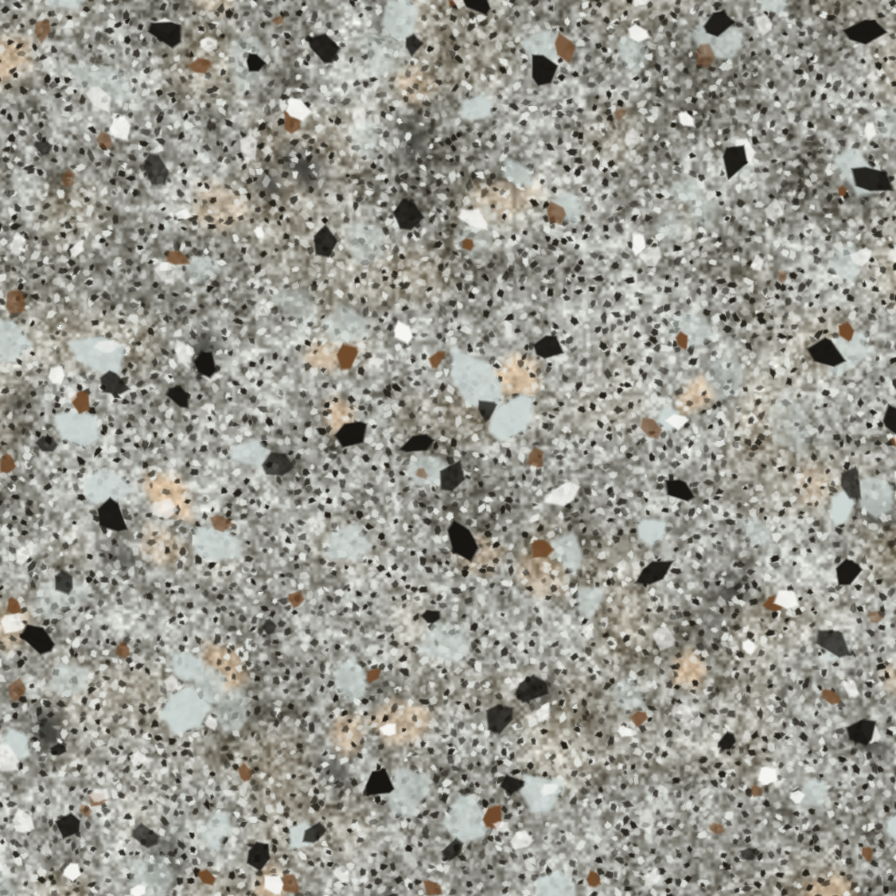
A Shadertoy shader for this texture:

```glsl
const vec3 PALE_CHIP  = vec3(0.80, 0.84, 0.83);
const vec3 WHITE_CHIP = vec3(0.96, 0.96, 0.95);
const vec3 BLACK_CHIP = vec3(0.09, 0.085, 0.07);
const vec3 BROWN_CHIP = vec3(0.44, 0.29, 0.17);
const vec3 BEIGE_CHIP = vec3(0.84, 0.74, 0.62);
const vec3 DARK_SPECK = vec3(0.13, 0.12, 0.09);
const vec3 PALE_SPECK = vec3(0.88, 0.89, 0.87);
const vec3 SMUDGE     = vec3(0.25, 0.25, 0.23);
const vec3 DARK_TINT  = vec3(0.008, 0.0, -0.040);
const vec3 LIGHT_TINT = vec3(-0.005, 0.003, -0.020);
const vec3 WARM_SHIFT = vec3(0.07, 0.02, -0.04);

const float BASE_TONE   = 0.595;
const float CLOUD_LARGE = 0.20;   // contrast of broad patches
const float CLOUD_SMALL = 0.20;
const float GRAIN_COARSE = 0.30;  // contrast of the fine matrix
const float GRAIN_FINE   = 0.26;
const float CHIP_EDGE  = 0.0020;
const float SPECK_EDGE = 0.0016;
const int   SIDES = 6;
const float TAU = 6.2832;

// Integer hash: three values in 0..1 per cell and seed
vec3 hash(vec2 cell, int seed) {
    uvec3 v = uvec3(ivec3(ivec2(cell), seed)) * 1664525u + 1013904223u;
    v += v.yzx * v.zxy;
    v ^= v >> 16u;
    v += v.yzx * v.zxy;
    return vec3(v >> 8u) / 16777216.0;
}

// Smooth value noise, centred on zero
float noise(vec2 p, int seed) {
    vec2 i = floor(p), f = fract(p);
    f = f * f * (3.0 - 2.0 * f);
    float low  = mix(hash(i, seed).x, hash(i + vec2(1, 0), seed).x, f.x);
    float high = mix(hash(i + vec2(0, 1), seed).x, hash(i + vec2(1, 1), seed).x, f.x);
    return mix(low, high, f.y) - 0.5;
}

// Distance to a random convex polygon, stretched along a random axis
float polygon(vec2 q, float radius, vec2 cell, int seed) {
    vec3 shape = hash(cell, seed + 1);
    float turn = shape.x * TAU;
    q = mat2(cos(turn), -sin(turn), sin(turn), cos(turn)) * q;
    q *= vec2(mix(0.68, 1.0, shape.y), 1.1);
    float d = -radius;
    for (int i = 0; i < SIDES; i++) {
        vec3 side = hash(cell, seed + 2 + i);
        float angle = TAU * (float(i) + 0.7 * side.x) / float(SIDES);
        d = max(d, dot(q, vec2(cos(angle), sin(angle))) - radius * mix(0.68, 1.05, side.y));
    }
    return d;
}

// Scattered chips: x = coverage, y = random value of the chip
vec2 scatter(vec2 p, float cells, float share, float radius, float edge, int layer) {
    int seed = layer * 16;
    float soft = max(edge, 0.7 / iResolution.y);
    vec2 home = floor(p * cells), result = vec2(0.0);
    for (int y = -1; y <= 1; y++)
    for (int x = -1; x <= 1; x++) {
        vec2 cell = home + vec2(x, y);
        vec3 place = hash(cell, seed);
        if (place.z > share) continue;
        vec3 look = hash(cell, seed + 12);
        float size = radius * mix(0.5, 1.0, look.x);
        float d = polygon(p - (cell + place.xy) / cells, size, cell, seed);
        float cover = 1.0 - smoothstep(-soft, soft, d);
        if (cover > result.x) result = vec2(cover, look.y);
    }
    return result;
}

// Lays chips over a colour, with opacity varying from chip to chip
vec3 lay(vec3 below, vec3 chip, vec2 s, float faintest) {
    return mix(below, chip, s.x * mix(faintest, 1.0, s.y));
}

void mainImage(out vec4 fragColor, in vec2 fragCoord) {
    vec2 p = fragCoord / iResolution.y;

    // Mottled grey matrix
    float grain = GRAIN_COARSE * noise(p * 120.0, 1) + GRAIN_FINE * noise(p * 230.0, 2);
    float tone = BASE_TONE + grain
               + CLOUD_LARGE * noise(p * 10.0, 3) + CLOUD_SMALL * noise(p * 30.0, 4);
    vec3 col = tone + mix(DARK_TINT, LIGHT_TINT, smoothstep(0.35, 0.8, tone));
    col += WARM_SHIFT * max(noise(p * 13.0, 5), 0.0);

    // Blurred inclusions below the surface
    col = lay(col, SMUDGE, scatter(p, 10.0, 0.35, 0.024, 0.016, 1), 0.15);
    vec2 beige = scatter(p, 7.0, 0.40, 0.034, 0.009, 2);
    col = lay(col, BEIGE_CHIP + 0.5 * grain, beige, 0.35);

    // Fine specks
    col = lay(col, PALE_SPECK, scatter(p, 85.0, 0.60, 0.0050, SPECK_EDGE, 3), 0.25);
    col = lay(col, DARK_SPECK, scatter(p, 85.0, 0.45, 0.0043, SPECK_EDGE, 4), 0.45);

    // Solid chips
    col = lay(col, PALE_CHIP, scatter(p, 9.0, 0.75, 0.029, 0.0035, 5), 0.40);
    col = lay(col, BROWN_CHIP, scatter(p, 10.0, 0.34, 0.012, CHIP_EDGE, 6), 0.55);
    col = lay(col, WHITE_CHIP, scatter(p, 14.0, 0.38, 0.013, CHIP_EDGE, 7), 0.55);
    col = lay(col, BLACK_CHIP, scatter(p, 12.0, 0.38, 0.017, CHIP_EDGE, 8), 0.70);

    fragColor = vec4(clamp(col, 0.0, 1.0), 1.0);
}
```
